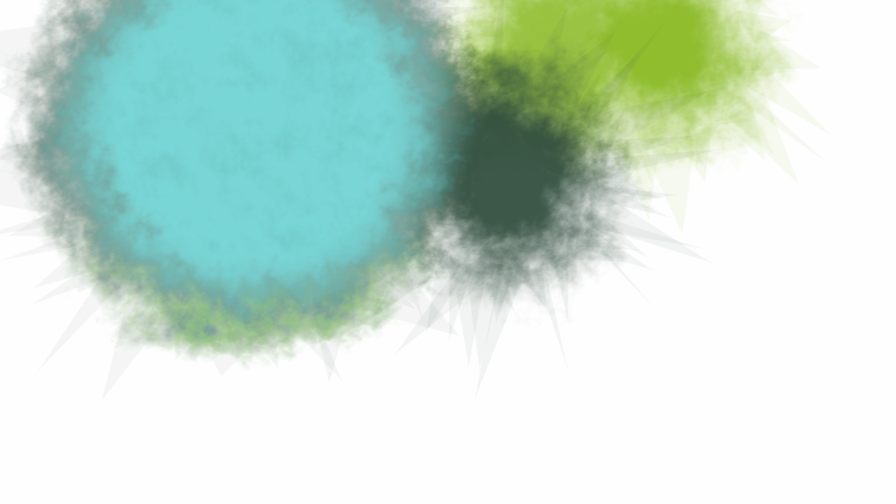
A WebGL 1 fragment shader for this background:

```glsl
precision highp float;
// Splintered watercolour clouds of cyan, dark moss and lime on a white sheet.
uniform vec2 u_resolution;

#define PAPER vec3(0.996)
#define CYAN vec3(0.47, 0.83, 0.83)
#define MOSS vec3(0.20, 0.31, 0.25)
#define LIME vec3(0.56, 0.74, 0.18)
#define CYAN_CENTER vec2(0.50, 0.755)
#define MOSS_CENTER vec2(1.01, 0.645)
#define LIME_CENTER vec2(1.30, 0.91)
#define LIME_TAIL vec2(1.10, 0.88)
#define SHARD_COUNT 64
#define ROUGHNESS 0.16

float hash(vec2 p) {
  vec3 q = fract(vec3(p.xyx) * 0.1031);
  q += dot(q, q.yzx + 33.33);
  return fract((q.x + q.y) * q.z);
}

// Unsmoothed value noise keeps visible creases.
float facetNoise(vec2 p) {
  vec2 cell = floor(p), f = fract(p);
  float low = mix(hash(cell), hash(cell + vec2(1.0, 0.0)), f.x);
  float high = mix(hash(cell + vec2(0.0, 1.0)), hash(cell + 1.0), f.x);
  return mix(low, high, f.y);
}

// Rotated, stretched octaves give streaks in many directions.
float fibres(vec2 p) {
  float sum = 0.0, weight = 0.32;
  for (int i = 0; i < 6; i++) {
    sum += weight * facetNoise(p * vec2(1.0, 1.7));
    p = mat2(0.8, 0.6, -0.6, 0.8) * p * 1.65 + 17.3;
    weight *= 0.74;
  }
  return sum;
}

vec2 direction(float angle) {
  return vec2(cos(angle), sin(angle));
}

// Signed distance to the line through a and b, positive on its left.
float leftOf(vec2 p, vec2 a, vec2 b) {
  vec2 edge = b - a, offset = p - a;
  return (edge.x * offset.y - edge.y * offset.x) / length(edge);
}

// Opacity of overlapping translucent splinters around a cloud.
float shards(vec2 p, vec2 center, float radius, float reach, float opacity, float seed) {
  float clear = 1.0;
  float pixel = 1.0 / u_resolution.y;
  for (int i = 0; i < SHARD_COUNT; i++) {
    float id = float(i);
    float spread = hash(vec2(id, seed));
    float angle = 6.2832 * (id + spread) / float(SHARD_COUNT);
    float width = mix(0.06, 0.24, hash(vec2(id, seed + 7.0)));
    float lean = 0.5 * (hash(vec2(id, seed + 13.0)) - 0.5);
    float growth = hash(vec2(id, seed + 19.0));
    vec2 tip = center + direction(angle + lean) * (radius + reach * growth * growth);
    vec2 left = center + direction(angle + width) * radius * mix(0.65, 0.98, spread);
    vec2 right = center + direction(angle - width) * radius * 0.82;
    float inside = min(leftOf(p, tip, left), min(leftOf(p, left, right), leftOf(p, right, tip)));
    clear *= 1.0 - opacity * smoothstep(-pixel, pixel, inside);
  }
  return 1.0 - clear;
}

float cloud(float distance, float core, float rim) {
  return 1.0 - smoothstep(core, rim, distance);
}

void main() {
  vec2 p = gl_FragCoord.xy / u_resolution.y;
  float grain = fibres(p * 9.0) - 0.5;
  float fineGrain = fibres(p * 24.0 + 40.0) - 0.5;
  float warp = ROUGHNESS * (grain + 0.5 * fineGrain);
  float cyanDistance = length(p - CYAN_CENTER) + warp;
  float mossDistance = length((p - MOSS_CENTER) * vec2(1.0, 0.88)) + warp;
  float limeDistance = length(p - LIME_CENTER) + warp;
  float tailDistance = length(p - LIME_TAIL) + warp;
  vec3 color = PAPER;

  // Lime cloud with a tail towards the middle.
  color = mix(color, LIME, shards(p, LIME_CENTER, 0.24, 0.17, 0.07, 3.0));
  float lime = max(cloud(limeDistance, 0.06, 0.29), 0.9 * cloud(tailDistance, 0.10, 0.28));
  color = mix(color, LIME, lime);

  // Pale splinters, then the moss cloud and the shadow ring.
  color = mix(color, MOSS, shards(p, CYAN_CENTER, 0.45, 0.26, 0.05, 31.0));
  color = mix(color, MOSS, shards(p, MOSS_CENTER, 0.23, 0.22, 0.06, 57.0));
  float ring = 0.72 * cloud(cyanDistance, 0.34, 0.50);
  float moss = 0.95 * cloud(mossDistance, 0.07, 0.27);
  color = mix(color, MOSS, 1.0 - (1.0 - ring) * (1.0 - moss));

  // Lime flecks along the lower rim.
  float lowerRim = cloud(abs(cyanDistance - 0.41), 0.0, 0.09) * cloud(p.y, 0.30, 0.62);
  color = mix(color, mix(LIME, CYAN, 0.35), lowerRim * clamp(0.4 + 2.0 * fineGrain, 0.0, 0.7));

  // Cyan cloud, faintly mottled.
  color = mix(color, CYAN, shards(p, CYAN_CENTER, 0.39, 0.08, 0.05, 83.0));
  vec3 mottled = CYAN * (1.0 + 0.12 * min(grain + fineGrain, 0.1));
  color = mix(color, mottled, cloud(cyanDistance, 0.27, 0.44));

  gl_FragColor = vec4(color, 1.0);
}
```
